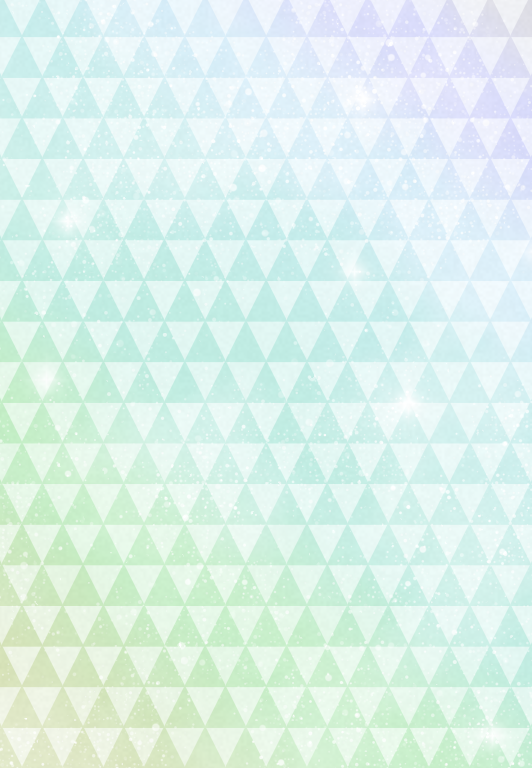
Write a Shadertoy shader that draws this pattern.

```glsl
// Pastel triangle tiling: pale down-pointing triangles over a diagonal rainbow wash,
// dusted with hashed specks, soft clouds and a few star glows.
// Lengths are in canvas heights; rows alternate by half a column.

const float ROW_PITCH = 0.0529;      // about 18.9 rows down
const float COL_PITCH = 0.0530;      // about 13 columns across
const float COL_OFFSET = 0.0286;
const float GAP = 0.016;             // inset of pale triangles, in row heights
const float PALE_MIX = 0.57;
const float CELL_VARIATION = 0.07;
const float SPECK_STRENGTH = 0.62;
const float CLOUD_STRENGTH = 0.30;
const float GLOW_STRENGTH = 0.75;
const vec2 WASH_DIRECTION = vec2(0.55, 1.0);

const vec3 SAND = vec3(0.84, 0.88, 0.71);
const vec3 GREEN = vec3(0.76, 0.93, 0.77);
const vec3 TEAL = vec3(0.75, 0.925, 0.885);
const vec3 AQUA = vec3(0.77, 0.925, 0.92);
const vec3 ICE = vec3(0.82, 0.92, 0.97);
const vec3 LAVENDER = vec3(0.84, 0.85, 0.98);
const vec3 GREY = vec3(0.87, 0.87, 0.90);
const vec3 PALE = vec3(0.99, 1.0, 1.0);

float hash(vec2 p) {
    vec3 q = fract(vec3(p.xyx) * 0.1031);
    q += dot(q, q.yzx + 33.33);
    return fract((q.x + q.y) * q.z);
}

vec2 hash2(vec2 p) {
    return vec2(hash(p + 17.3), hash(p + 71.9));
}

float noise(vec2 p) {
    vec2 i = floor(p), f = fract(p);
    f = f * f * (3.0 - 2.0 * f);
    return mix(mix(hash(i), hash(i + vec2(1, 0)), f.x),
               mix(hash(i + vec2(0, 1)), hash(i + 1.0), f.x), f.y);
}

float fbm(vec2 p) {
    float sum = 0.0, amp = 0.5;
    for (int i = 0; i < 5; i++) {
        sum += amp * noise(p);
        p = mat2(1.6, 1.2, -1.2, 1.6) * p + 9.7;
        amp *= 0.5;
    }
    return sum;
}

// Diagonal wash from sand at lower left to grey at upper right
vec3 wash(float t) {
    vec3 c = mix(SAND, GREEN, smoothstep(0.08, 0.44, t));
    c = mix(c, TEAL, smoothstep(0.44, 0.70, t));
    c = mix(c, AQUA, smoothstep(0.70, 1.00, t));
    c = mix(c, ICE, smoothstep(0.98, 1.18, t));
    c = mix(c, LAVENDER, smoothstep(1.18, 1.36, t));
    return mix(c, GREY, smoothstep(1.40, 1.52, t));
}

// Coverage of the pale triangles (x) and their per-cell hash (y)
vec2 triangles(vec2 p, float pixel) {
    float y = p.y / ROW_PITCH, row = floor(y), rise = fract(y);
    float x = (p.x - COL_OFFSET) / COL_PITCH - 0.5 * mod(row, 2.0);
    float column = floor(x + 0.5);
    float side = (0.5 * rise - abs(x - column)) / length(vec2(1.0, 0.5)) - GAP;
    float aa = pixel / ROW_PITCH;
    float inside = smoothstep(-0.7 * aa, 0.7 * aa, side) * smoothstep(0.0, aa, 1.0 - rise);
    return vec2(inside, hash(vec2(column, row) + 40.0));
}

// One jittered dot per cell of a grid; most dots are faint
float specks(vec2 p, float cells, float density, float pixel) {
    vec2 q = p * cells, id = floor(q);
    vec2 centre = 0.25 + 0.5 * hash2(id + cells);
    float radius = mix(0.07, 0.22, hash(id + 5.1));
    float aa = max(pixel * cells, 0.08);
    float dot_ = 1.0 - smoothstep(radius - aa * 0.5, radius + aa, length(fract(q) - centre));
    float brightness = hash(id + 23.7);
    return dot_ * step(hash(id + 61.3), density) * brightness;
}

// Sparse soft glows with short cross rays
float glows(vec2 p) {
    const float CELLS = 5.0;
    float sum = 0.0;
    vec2 q = p * CELLS, home = floor(q);
    for (int j = -1; j <= 1; j++)
    for (int i = -1; i <= 1; i++) {
        vec2 id = home + vec2(i, j);
        vec2 d = abs(q - id - 0.2 - 0.6 * hash2(id + 3.0));
        float halo = exp(-dot(d, d) * 160.0) + 0.22 * exp(-dot(d, d) * 18.0);
        float rays = exp(-(d.x + d.y) * 12.0 - min(d.x, d.y) * 70.0);
        sum += step(0.66, hash(id + 8.4)) * (0.7 * halo + 0.4 * rays);
    }
    return sum;
}

void mainImage(out vec4 fragColor, in vec2 fragCoord) {
    float pixel = 1.0 / iResolution.y;
    vec2 p = fragCoord * pixel;
    float cloud = fbm(p * 5.0 + 2.0);
    float t = dot(fragCoord / iResolution.xy, WASH_DIRECTION) + 0.12 * (cloud - 0.5);
    vec3 color = wash(t);

    // Pale triangles, slightly uneven in strength
    vec2 tri = triangles(p, pixel);
    color = mix(color, PALE, tri.x * (PALE_MIX + CELL_VARIATION * (tri.y - 0.5)));

    // Clouds, dust and glows lighten everything below
    float density = smoothstep(0.30, 0.72, fbm(p * 7.0 + 31.0));
    float dust = specks(p, 48.0, 0.30 * density, pixel) + specks(p + 0.37, 95.0, 0.55 * density, pixel)
               + 0.8 * specks(p + 0.71, 170.0, 0.65 * density, pixel);
    float haze = CLOUD_STRENGTH * smoothstep(0.35, 0.80, cloud) + GLOW_STRENGTH * glows(p);
    color = mix(color, vec3(1.0), clamp(haze + SPECK_STRENGTH * dust, 0.0, 0.95));
    color += 0.02 * (noise(p * 260.0) - 0.5);
    fragColor = vec4(clamp(color, 0.0, 1.0), 1.0);
}
```
